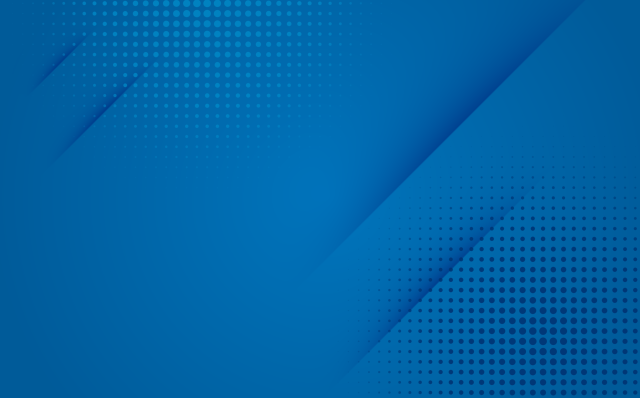
Give the GLSL for this background, as a WebGL 2 fragment shader.

```glsl
#version 300 es
precision highp float;

uniform vec2 u_resolution;
out vec4 outColor;

const vec3 GLOW_BLUE = vec3(0.0, 0.46, 0.74);
const vec3 DEEP_BLUE = vec3(0.0, 0.355, 0.60);
const vec3 SHADOW_BLUE = vec3(0.0, 0.19, 0.52);
const vec3 LIGHT_DOT = vec3(0.0, 0.54, 0.78);
const vec3 DARK_DOT = vec3(0.0, 0.19, 0.44);
const float DOT_PITCH = 0.02574;
const float DOT_RADIUS = 0.0098;

// Signed distance from a rising diagonal, positive on its upper left
float diagonal(vec2 p, vec2 mid) {
    return dot(p - mid, vec2(-1.0, 1.0)) * inversesqrt(2.0);
}

// Shadow that is sharp on the diagonal, soft away from it, tapered at its ends
float crease(vec2 p, vec2 mid, float halfLength, float width, float pixel) {
    float across = diagonal(p, mid);
    float along = dot(p - mid, vec2(1.0)) * inversesqrt(2.0) / halfLength;
    float taper = 1.0 - smoothstep(0.0, 1.0, abs(along));
    float side = smoothstep(-pixel, pixel, across);
    return side * taper * exp(-max(across, 0.0) / width);
}

// Halftone grid whose dots shrink and fade away from a focus
float halftone(vec2 p, vec2 anchor, vec2 focus, float reach, float pixel) {
    vec2 cell = round((p - anchor) / DOT_PITCH);
    vec2 center = anchor + cell * DOT_PITCH;
    float strength = max(1.0 - distance(center, focus) / reach, 0.0);
    float radius = DOT_RADIUS * strength;
    float disc = 1.0 - smoothstep(-0.7 * pixel, 0.7 * pixel, distance(p, center) - radius);
    return disc * smoothstep(0.0, 0.55, strength);
}

void main() {
    vec2 p = gl_FragCoord.xy / u_resolution.y;
    float pixel = 1.0 / u_resolution.y;

    // Radial glow
    float falloff = clamp(distance(p, vec2(0.825, 0.505)) / 0.85, 0.0, 1.0);
    vec3 color = mix(GLOW_BLUE, DEEP_BLUE, falloff);

    // Folded paper shadows
    vec2 mainFold = vec2(1.176, 0.7054);
    color = mix(color, SHADOW_BLUE, 0.72 * crease(p, mainFold, 0.66, 0.065, pixel));
    color = mix(color, SHADOW_BLUE, 0.78 * crease(p, vec2(1.103, 0.292), 0.42, 0.033, pixel));
    color = mix(color, SHADOW_BLUE, 0.85 * crease(p, vec2(0.263, 0.719), 0.23, 0.018, pixel));
    color = mix(color, SHADOW_BLUE, 0.85 * crease(p, vec2(0.153, 0.842), 0.135, 0.013, pixel));

    // Light dots at the top left, dark dots below the main fold
    float lightDots = halftone(p, vec2(0.0315, 0.9916), vec2(0.51, 0.99), 0.54, pixel);
    float darkDots = halftone(p, vec2(1.3645, 0.0137), vec2(1.365, 0.155), 0.58, pixel);
    float belowFold = 1.0 - smoothstep(-pixel, pixel, diagonal(p, mainFold));
    color = mix(color, LIGHT_DOT, 0.8 * lightDots);
    color = mix(color, DARK_DOT, 0.85 * darkDots * belowFold);

    outColor = vec4(color, 1.0);
}
```
